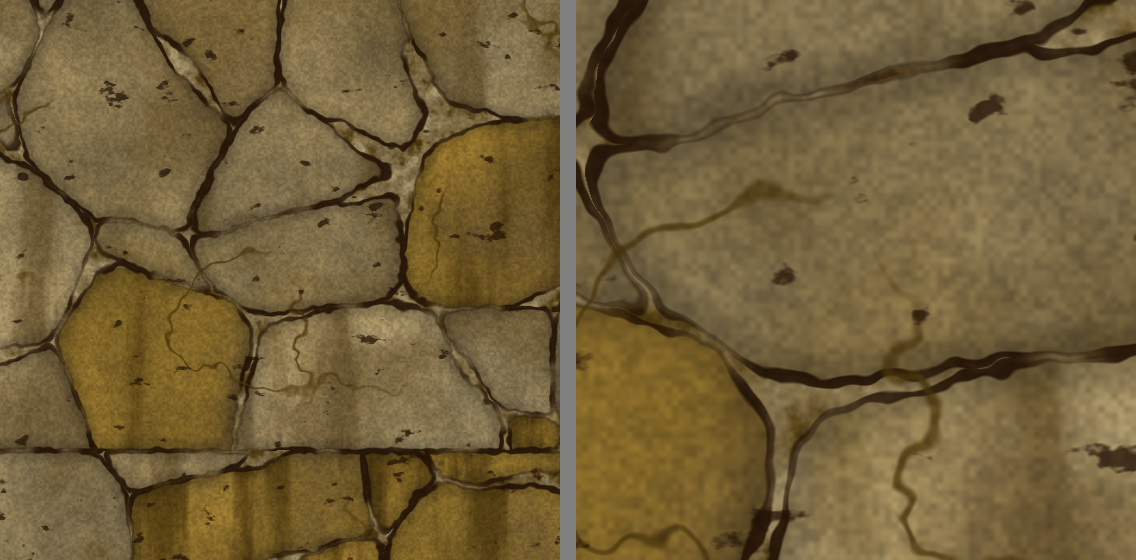
Left, the full canvas; right, a detail of the centre.
Write a WebGL 2 fragment shader that draws this texture.

```glsl
#version 300 es
precision highp float;

uniform vec2 u_resolution;
out vec4 fragColor;

#define GRID 6.0
#define SIZE_SPREAD 2.3
#define JOINT_Y 0.195
#define GAP_MIN 0.0015
#define GAP_MAX 0.017
#define GRAIN 0.17
#define PALE vec3(0.605, 0.535, 0.380)
#define TAN vec3(0.495, 0.425, 0.280)
#define OCHRE vec3(0.510, 0.400, 0.155)
#define SHADE vec3(0.390, 0.315, 0.175)
#define UMBER vec3(0.290, 0.210, 0.050)
#define CRACK vec3(0.130, 0.070, 0.020)

vec3 hash(vec2 cell) {
    vec3 v = fract(cell.xyx * vec3(0.1031, 0.1030, 0.0973));
    v += dot(v, v.yxz + 33.33);
    return fract((v.xxy + v.yzz) * v.zyx);
}

float noise(vec2 p) {
    vec2 i = floor(p), f = fract(p);
    f = f * f * (3.0 - 2.0 * f);
    vec2 e = vec2(1.0, 0.0);
    return mix(mix(hash(i).x, hash(i + e).x, f.x),
               mix(hash(i + e.yx).x, hash(i + e.xx).x, f.x), f.y);
}

float fbm(vec2 p) {
    float sum = 0.0, amp = 0.5;
    for (int i = 0; i < 5; i++) {
        sum += amp * noise(p);
        p = mat2(1.6, 1.2, -1.2, 1.6) * p + 7.3;
        amp *= 0.5;
    }
    return sum / 0.97;
}

// Offset to a seed, and its weight: heavy seeds grow into large slabs.
vec3 seed(vec2 cell, vec2 q) {
    vec3 h = hash(cell);
    return vec3(cell + 0.1 + 0.8 * h.xy - q, SIZE_SPREAD * smoothstep(0.55, 0.88, h.z));
}

// Weighted cells with rounded corners: x is the edge distance, yz the cell id.
vec3 slabs(vec2 q) {
    vec2 home = floor(q), id = home;
    vec3 nearest = vec3(0.0);
    float best = 1e3;
    for (int j = -3; j <= 3; j++)
    for (int i = -3; i <= 3; i++) {
        vec2 cell = home + vec2(i, j);
        vec3 s = seed(cell, q);
        float power = dot(s.xy, s.xy) - s.z;
        if (power < best) { best = power; nearest = s; id = cell; }
    }
    float sum = 1e-6;
    for (int j = -3; j <= 3; j++)
    for (int i = -3; i <= 3; i++) {
        vec2 cell = home + vec2(i, j);
        if (cell == id) continue;
        vec3 s = seed(cell, q);
        float power = dot(s.xy, s.xy) - s.z;
        float d = 0.5 * (power - best) / length(s.xy - nearest.xy);
        sum += exp(-22.0 * d);
    }
    return vec3(-log(sum) / 22.0, id);
}

vec3 stoneColour(vec2 p, vec2 id) {
    vec3 h = hash(id + 71.0);
    float ochreChance = mix(0.52, 0.06, smoothstep(0.3, 0.6, p.y));
    float ochre = step(h.y, ochreChance);
    vec3 col = mix(mix(PALE, TAN, h.x * 0.85), OCHRE, ochre);

    // Cloudy stains and vertical streaks
    vec2 local = p + h.xz * 9.0;
    float cloud = fbm(local * 6.0);
    float streak = fbm(local * vec2(17.0, 1.8));
    col *= 1.0 + 0.65 * (cloud - 0.5);
    col = mix(col, SHADE, 0.7 * smoothstep(0.54, 0.76, fbm(local * 3.2)));
    float streaked = max(ochre, step(0.55, h.z));
    vec3 streakColour = mix(SHADE, UMBER, ochre);
    col = mix(col, streakColour, 0.8 * streaked * smoothstep(0.48, 0.74, streak));
    return mix(col, OCHRE, 0.25 * smoothstep(0.5, 0.75, fbm(p * 4.0 + 31.0)));
}

void main() {
    vec2 p = gl_FragCoord.xy / u_resolution.y;
    float pixel = 1.0 / u_resolution.y;

    // Bent, chipped outlines, with separate courses above and below the joint
    vec2 bend = vec2(fbm(p * 5.0), fbm(p * 5.0 + 19.0)) - 0.5;
    vec2 chip = vec2(noise(p * 75.0), noise(p * 75.0 + 43.0)) - 0.5;
    vec2 q = p + 0.07 * bend + 0.006 * chip;
    float joint = p.y - JOINT_Y + 0.006 * (noise(p * 60.0) - 0.5);
    vec3 slab = slabs(q * GRID + (joint < 0.0 ? vec2(37.0, 53.0) : vec2(11.0, 5.0)));

    float gap = mix(GAP_MIN, GAP_MAX, smoothstep(0.48, 0.75, noise(p * 6.0 + 3.0)));
    float rim = min(slab.x / GRID - gap, abs(joint) - 0.0012);

    vec3 stone = stoneColour(p, slab.yz);
    stone *= mix(0.8, 1.0, smoothstep(0.0, 0.03, rim));

    // Rubble mortar with small pale chips
    float rubble = fbm(p * 42.0);
    vec3 mortar = mix(UMBER, TAN, smoothstep(0.22, 0.55, rubble));
    mortar = mix(mortar, PALE, smoothstep(0.56, 0.72, rubble));
    vec3 col = mix(mortar, stone, smoothstep(-1.5 * pixel, 1.5 * pixel, rim));

    // Broken dark lines along the rims, and a few veins and pits
    float broken = smoothstep(0.25, 0.65, noise(p * 24.0 + 8.0));
    float width = 0.0008 + 0.0032 * broken * noise(p * 90.0);
    float line = 1.0 - smoothstep(width, width + 1.6 * pixel + 0.001, abs(rim));
    col = mix(col, CRACK, line * mix(0.3, 0.92, broken));
    float vein = abs(fbm(p * 4.5 + 61.0) - 0.5);
    float veined = smoothstep(0.58, 0.76, noise(p * 5.0 + 27.0));
    col = mix(col, UMBER, 0.75 * veined * (1.0 - smoothstep(0.002, 0.014, vein)));
    float pit = smoothstep(0.73, 0.8, fbm(p * vec2(24.0, 38.0) + 90.0));
    col = mix(col, CRACK, 0.75 * pit);

    // Fine surface grain
    float grain = 0.6 * noise(p * 260.0) + 0.4 * noise(p * 130.0 + 5.0) - 0.5;
    fragColor = vec4(clamp(col * (1.0 + GRAIN * 2.0 * grain), 0.0, 1.0), 1.0);
}
```
